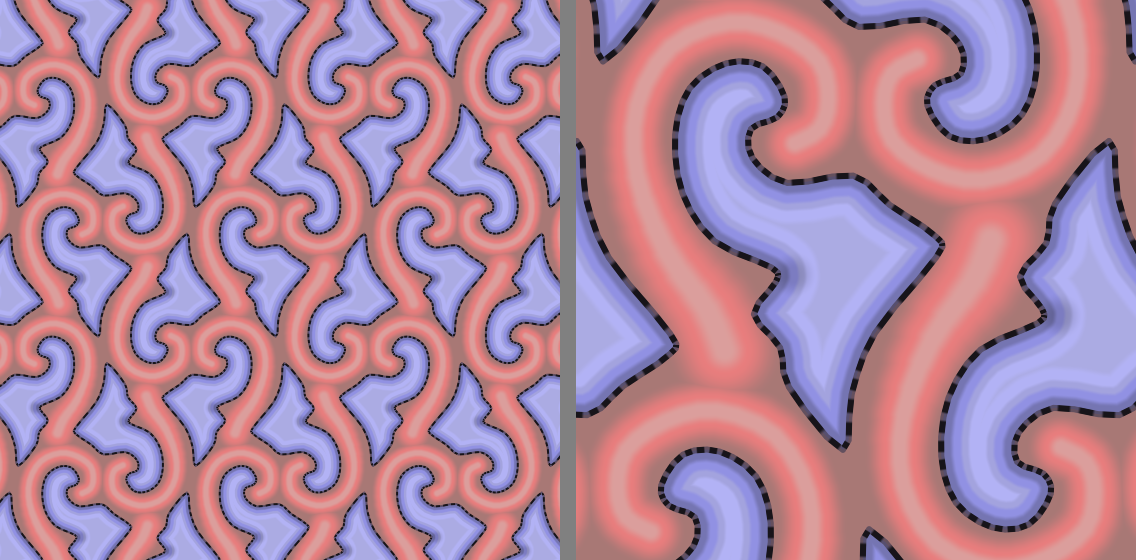
Left: the whole. Right: its middle third, enlarged.
A WebGL 2 fragment shader for this pattern:

```glsl
#version 300 es
precision highp float;

uniform vec2 u_resolution;
out vec4 fragColor;

const float UNITS = 11.52;              // pattern units per canvas height
const vec2 ORIGIN = vec2(0.5, 0.6064);  // a half-turn centre on the canvas
const vec2 PERIOD = vec2(3.65, 5.325);
const vec2 BOX_CENTRE = vec2(-0.35, -1.06);
const vec2 BOX_HALF = vec2(0.98, 1.42);
const vec2 NOTCH = vec2(-0.43, -1.19);
const float LINE_HALF_WIDTH = 0.021;
const float RIDGE_END_WIDTH = 1.65;
const int STEPS = 3;                    // chords per spline span

const vec3 RIDGE_PINK = vec3(0.86, 0.62, 0.61);
const vec3 FLANK_PINK = vec3(0.91, 0.49, 0.49);
const vec3 VALLEY_BROWN = vec3(0.66, 0.47, 0.46);
const vec3 RIM_BLUE = vec3(0.46, 0.46, 0.70);
const vec3 BAND_BLUE = vec3(0.57, 0.57, 0.89);
const vec3 INNER_BLUE = vec3(0.64, 0.64, 0.87);
const vec3 CORE_BLUE = vec3(0.70, 0.70, 0.96);
const vec3 DEEP_BLUE = vec3(0.67, 0.67, 0.89);
const vec3 LINE_DARK = vec3(0.09, 0.08, 0.10);
const vec3 LINE_SOFT = vec3(0.30, 0.26, 0.34);

// Closed outline of the hooked shape
const int OUTLINE_COUNT = 23;
const vec2 OUTLINE[OUTLINE_COUNT] = vec2[](
  vec2(-0.49, 0.03), vec2(-0.64, 0.24), vec2(-0.89, 0.26), vec2(-1.14, 0.09),
  vec2(-1.24, -0.23), vec2(-1.19, -0.63), vec2(-0.97, -0.96), vec2(-0.58, -1.14),
  vec2(-0.55, -1.24), vec2(-0.70, -1.46), vec2(-0.52, -1.69), vec2(-0.46, -1.96),
  vec2(-0.09, -2.39), vec2(-0.03, -2.01), vec2(0.13, -1.59), vec2(0.55, -1.07),
  vec2(0.55, -0.93), vec2(0.23, -0.71), vec2(-0.02, -0.51), vec2(-0.47, -0.56),
  vec2(-0.71, -0.39), vec2(-0.72, -0.19), vec2(-0.54, -0.11));

// Open ridge curling round the hook
const int RIDGE_COUNT = 12;
const vec2 RIDGE[RIDGE_COUNT] = vec2[](
  vec2(-0.42, -0.29), vec2(-0.25, -0.19), vec2(-0.19, 0.01), vec2(-0.25, 0.27),
  vec2(-0.52, 0.47), vec2(-0.87, 0.54), vec2(-1.27, 0.37), vec2(-1.50, -0.03),
  vec2(-1.50, -0.51), vec2(-1.30, -1.03), vec2(-1.02, -1.43), vec2(-0.90, -1.71));

vec2 catmullRom(vec2 a, vec2 b, vec2 c, vec2 d, float t) {
  return b + 0.5 * t * (c - a + t * (2.0 * a - 5.0 * b + 4.0 * c - d
    + t * (3.0 * (b - c) + d - a)));
}

// Distance to a segment, and the position along it
vec2 segment(vec2 p, vec2 a, vec2 b) {
  vec2 ab = b - a;
  float h = clamp(dot(p - a, ab) / dot(ab, ab), 0.0, 1.0);
  return vec2(length(p - a - h * ab), h);
}

// Signed distance to the outline, and the position along its nearest chord
vec2 hookShape(vec2 p) {
  vec2 nearest = vec2(1e3, 0.0);
  float side = 1.0;
  vec2 start = OUTLINE[0];
  for (int i = 0; i < OUTLINE_COUNT; i++) {
    vec2 a = OUTLINE[(i + OUTLINE_COUNT - 1) % OUTLINE_COUNT], b = OUTLINE[i];
    vec2 c = OUTLINE[(i + 1) % OUTLINE_COUNT], d = OUTLINE[(i + 2) % OUTLINE_COUNT];
    for (int k = 1; k <= STEPS; k++) {
      vec2 end = k == STEPS ? c : catmullRom(a, b, c, d, float(k) / float(STEPS));
      vec2 hit = segment(p, start, end);
      if (hit.x < nearest.x) nearest = hit;
      if ((start.y > p.y) != (end.y > p.y) &&
          p.x < start.x + (end.x - start.x) * (p.y - start.y) / (end.y - start.y)) side = -side;
      start = end;
    }
  }
  return vec2(side * nearest.x, nearest.y);
}

// Distance to the ridge, relative to its widening towards the far end
float ridgeDistance(vec2 p) {
  float nearest = 1e3;
  vec2 start = RIDGE[0];
  for (int i = 0; i < RIDGE_COUNT - 1; i++) {
    vec2 a = RIDGE[max(i - 1, 0)], d = RIDGE[min(i + 2, RIDGE_COUNT - 1)];
    for (int k = 1; k <= STEPS; k++) {
      float t = float(k) / float(STEPS);
      vec2 end = catmullRom(a, RIDGE[i], RIDGE[i + 1], d, t);
      float width = mix(1.0, RIDGE_END_WIDTH, smoothstep(7.5, 11.0, float(i) + t));
      nearest = min(nearest, segment(p, start, end).x / width);
      start = end;
    }
  }
  return nearest;
}

// Half turns and glide reflections of the plane
vec2 symmetry(vec2 p, int index) {
  if (index >= 2) p = vec2(p.x, -p.y) + 0.5 * PERIOD;
  if (index % 2 == 1) p = -p;
  return mod(p - BOX_CENTRE + 0.5 * PERIOD, PERIOD) - 0.5 * PERIOD + BOX_CENTRE;
}

void main() {
  vec2 p = (gl_FragCoord.xy / u_resolution.y - ORIGIN) * UNITS;
  float pixel = UNITS / u_resolution.y;
  vec2 shape = vec2(1e3, 0.0);
  float ridge = 1e3, notch = 1e3;
  for (int i = 0; i < 4; i++) {
    vec2 q = symmetry(p, i);
    ridge = min(ridge, ridgeDistance(q));
    notch = min(notch, length(q - NOTCH));
    if (all(lessThan(abs(q - BOX_CENTRE), BOX_HALF))) {
      vec2 hit = hookShape(q);
      if (hit.x < shape.x) shape = hit;
    }
  }

  // Pink ground
  vec3 ground = mix(RIDGE_PINK, FLANK_PINK, smoothstep(0.025, 0.10, ridge));
  ground = mix(ground, VALLEY_BROWN, smoothstep(0.09, 0.24, ridge));

  // Blue contour bands
  float depth = -shape.x;
  vec3 fill = mix(RIM_BLUE, BAND_BLUE, smoothstep(0.055, 0.095, depth));
  fill = mix(fill, INNER_BLUE, smoothstep(0.125, 0.155, depth));
  fill = mix(fill, CORE_BLUE, smoothstep(0.175, 0.205, depth));
  fill = mix(fill, DEEP_BLUE, smoothstep(0.25, 0.30, depth));
  fill *= 1.0 - 0.15 * smoothstep(0.17, 0.04, notch);

  // Dotted dark outline
  vec3 color = mix(ground, fill, smoothstep(-0.5 * pixel, 0.5 * pixel, depth));
  float dash = smoothstep(0.22, 0.38, abs(shape.y - 0.5));
  float line = 1.0 - smoothstep(-0.6 * pixel, 0.6 * pixel, abs(depth) - LINE_HALF_WIDTH);
  color = mix(color, mix(LINE_DARK, LINE_SOFT, dash), line * mix(1.0, 0.75, dash));
  fragColor = vec4(color, 1.0);
}
```
